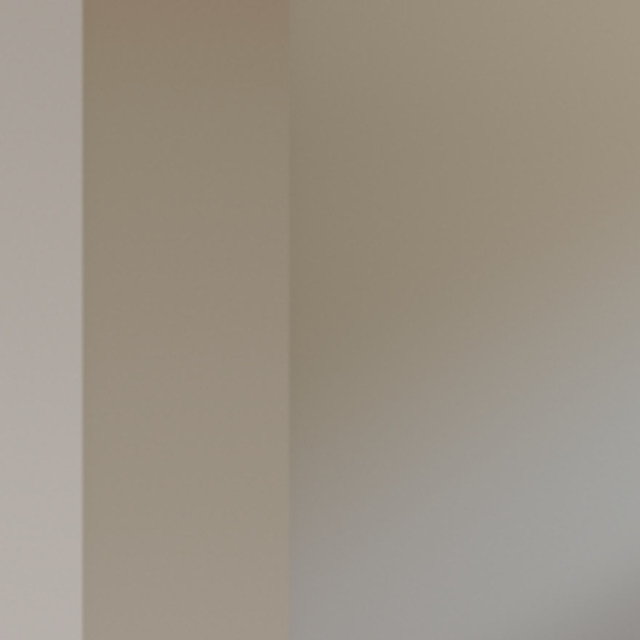
Give the GLSL for this background, as a three.js fragment shader.

```glsl
// Soft taupe wall: a pale strip, a warm vertical panel and a broad panel with diagonal cool light.
#define STRIP_EDGE 0.129
#define PANEL_EDGE 0.452
#define EDGE_SOFT 0.005
#define LIGHT_SLOPE 0.55
#define SEAM_SHADE 0.012
#define GRAIN_SCALE 110.0
#define GRAIN_AMOUNT 0.006

varying vec2 vUv;

vec2 hashGradient(vec2 cell) {
  vec2 q = vec2(dot(cell, vec2(127.1, 311.7)), dot(cell, vec2(269.5, 183.3)));
  return fract(sin(q) * 43758.5) * 2.0 - 1.0;
}

float gradientNoise(vec2 p) {
  vec2 cell = floor(p);
  vec2 f = fract(p);
  vec2 u = f * f * (3.0 - 2.0 * f);
  float a = dot(hashGradient(cell), f);
  float b = dot(hashGradient(cell + vec2(1.0, 0.0)), f - vec2(1.0, 0.0));
  float c = dot(hashGradient(cell + vec2(0.0, 1.0)), f - vec2(0.0, 1.0));
  float d = dot(hashGradient(cell + vec2(1.0, 1.0)), f - vec2(1.0, 1.0));
  return mix(mix(a, b, u.x), mix(c, d, u.x), u.y);
}

// Pale strip, lighter toward the floor
vec3 stripColor(vec2 p) {
  vec3 low = vec3(0.715, 0.690, 0.672);
  vec3 high = vec3(0.655, 0.625, 0.592);
  return mix(low, high, smoothstep(-0.1, 1.1, p.y));
}

// Warm panel, with a redder tint along the top
vec3 panelColor(vec2 p) {
  vec3 low = vec3(0.628, 0.590, 0.542);
  vec3 high = vec3(0.555, 0.507, 0.430);
  vec3 color = mix(low, high, p.y);
  return color + vec3(0.004, -0.012, -0.010) * smoothstep(0.88, 1.0, p.y);
}

// Broad panel: warm upper wall, slanted cool light, shaded lower corner
vec3 wallColor(vec2 p) {
  float across = clamp((p.x - PANEL_EDGE) / (1.0 - PANEL_EDGE), 0.0, 1.0);
  float slant = p.y - LIGHT_SLOPE * (p.x - PANEL_EDGE);
  vec3 warm = mix(vec3(0.556, 0.513, 0.442), vec3(0.615, 0.568, 0.498), across);
  warm += 0.014 * smoothstep(0.75, 1.0, p.y);
  vec3 cool = mix(vec3(0.608, 0.592, 0.578), vec3(0.638, 0.636, 0.626), across);
  vec3 color = mix(cool, warm, smoothstep(-0.06, 0.52, slant));
  float cornerShade = 1.0 - smoothstep(-0.32, -0.11, slant);
  return mix(color, vec3(0.570, 0.558, 0.545), cornerShade);
}

void main() {
  vec2 p = vUv;
  float pastStrip = smoothstep(-EDGE_SOFT, EDGE_SOFT, p.x - STRIP_EDGE);
  float pastPanel = smoothstep(-EDGE_SOFT, EDGE_SOFT, p.x - PANEL_EDGE);
  vec3 color = mix(stripColor(p), panelColor(p), pastStrip);
  color = mix(color, wallColor(p), pastPanel);

  // Faint contact shade just beyond each seam
  float stripSeam = pastStrip * exp(-abs(p.x - STRIP_EDGE) / 0.012);
  float panelSeam = pastPanel * exp(-abs(p.x - PANEL_EDGE) / 0.015);
  color -= SEAM_SHADE * max(stripSeam, 0.7 * panelSeam);

  // Fine plaster grain
  color += GRAIN_AMOUNT * gradientNoise(p * GRAIN_SCALE);
  gl_FragColor = vec4(color, 1.0);
}
```
